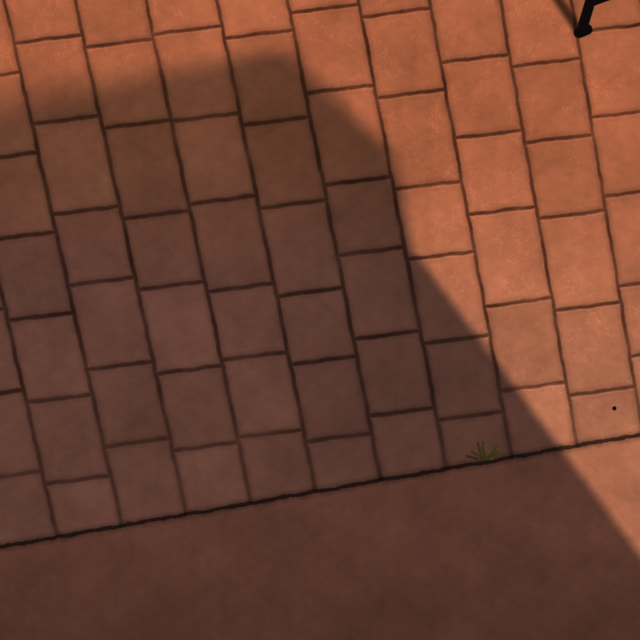
Write a Shadertoy shader that draws this texture.

```glsl
const float ROW_PITCH = 0.126;
const float ODD_COLUMN_DROP = 0.0065;
const float JOINT_TILT = 0.0135;
const float JOINT_WIDTH = 0.0024;
const float MOTTLE = 0.085;
const vec3 SUN_WARM = vec3(0.67, 0.375, 0.25);
const vec3 SUN_PALE = vec3(0.71, 0.44, 0.32);
const vec3 SHADE_WARM = vec3(0.41, 0.25, 0.175);
const vec3 SHADE_COOL = vec3(0.375, 0.242, 0.202);
const vec3 SLAB_SUN = vec3(0.68, 0.415, 0.30);
const vec3 SLAB_SHADE = vec3(0.345, 0.212, 0.172);
const vec3 IRON = vec3(0.055, 0.04, 0.04);
const vec3 LEAF = vec3(0.20, 0.18, 0.085);
const vec2 WEED_ROOT = vec2(0.758, 0.717);
// Per column pair: first joint, mid-height bulge, alternation of row heights
const vec3 ROW_LAYOUT[6] = vec3[6](
    vec3(0.113, -0.003, 0.0), vec3(0.061, 0.009, 0.008),
    vec3(0.047, 0.021, -0.0065), vec3(0.013, 0.0105, 0.009),
    vec3(-0.026, -0.022, 0.004), vec3(0.044, 0.012, -0.008));

vec2 hash2(vec2 p) {
    return fract(sin(vec2(dot(p, vec2(127.1, 311.7)), dot(p, vec2(269.5, 183.3)))) * 4375.85);
}

float cellular(vec2 p) {
    vec2 cell = floor(p), f = fract(p);
    float nearest = 2.0;
    for (int j = -1; j <= 1; j++)
        for (int i = -1; i <= 1; i++) {
            vec2 g = vec2(i, j);
            nearest = min(nearest, length(g + hash2(cell + g) - f));
        }
    return nearest;
}

float layeredSines(vec2 p) {
    float sum = 0.0, amp = 0.5;
    for (int i = 0; i < 5; i++) {
        sum += amp * sin(p.x + 1.6 * sin(p.y)) * cos(p.y + 0.9 * sin(p.x * 0.7));
        p = mat2(1.5, 1.2, -1.2, 1.5) * p + 1.3;
        amp *= 0.62;
    }
    return sum;
}

float capsule(vec2 p, vec2 a, vec2 b, float r) {
    vec2 d = b - a;
    return length(p - a - d * clamp(dot(p - a, d) / dot(d, d), 0.0, 1.0)) - r;
}

// Signed offset to the nearest row joint in x, row number in y
vec2 rowJoint(float column, float across, float v) {
    vec3 layout_ = ROW_LAYOUT[int(clamp(floor(column * 0.5) + 1.0, 0.0, 5.0))];
    float odd = mod(column, 2.0);
    float nearest = 1.0, row = 0.0;
    for (int i = 0; i < 6; i++) {
        float n = float(i), bulge = sin(n * 0.6283);
        float alternate = 1.0 - 2.0 * mod(n, 2.0);
        float y = layout_.x + ROW_PITCH * n + ODD_COLUMN_DROP * odd
                + (layout_.y + layout_.z * alternate) * bulge * bulge;
        float d = v - y + JOINT_TILT * (across - 0.5);
        if (abs(d) < abs(nearest)) nearest = d;
        row += step(0.0, d);
    }
    return vec2(nearest, row);
}

float shadowMask(vec2 p) {
    float edge = 0.475 + clamp(p.y - 0.104, -0.2, 0.137)
               + 0.22 * clamp(p.y - 0.241, 0.0, 0.149) + 0.745 * max(p.y - 0.39, 0.0);
    float topSoft = mix(0.048, 0.022, smoothstep(0.0, 0.45, p.x));
    float sideSoft = mix(0.028, 0.011, smoothstep(0.1, 0.45, p.y));
    float top = smoothstep(-topSoft, topSoft, p.y - 0.157 + 0.18 * p.x);
    return top * (1.0 - smoothstep(-sideSoft, sideSoft, (p.x - edge) * 0.8));
}

void mainImage(out vec4 fragColor, in vec2 fragCoord) {
    vec2 p = fragCoord / iResolution.xy;
    p.y = 1.0 - p.y; // y runs downward from the top edge
    float px = 1.0 / min(iResolution.x, iResolution.y);

    // Staggered tiles on slightly converging columns
    vec2 q = p + 0.0016 * vec2(layeredSines(p * 45.0), layeredSines(p.yx * 47.0 + 4.0));
    float pitch = 0.1107 - 0.0073 * q.y;
    float s = (q.x - 0.0065 - 0.224 * q.y) / pitch;
    float column = floor(s), across = s - column;
    vec2 row = rowJoint(column, across, q.y);
    float side = min(across, 1.0 - across) * pitch * 0.97;
    float joint = min(side, abs(row.x));
    float seam = q.y - 0.855 + 0.176 * q.x;
    float slab = smoothstep(-px, px, seam);

    // Stone texture and light
    float broad = layeredSines(p * 19.0);
    float grain = layeredSines(p * 150.0);
    float cells = cellular(p * 24.0 + 0.5 * broad);
    float tint = (hash2(vec2(column, row.y) + 3.0).x - 0.5) * (1.0 - slab);
    float shade = shadowMask(p);
    vec3 sun = mix(SUN_WARM, SUN_PALE, smoothstep(0.15, 0.7, p.y));
    vec3 dim = mix(SHADE_WARM, SHADE_COOL, smoothstep(0.15, 0.5, p.y));
    dim *= 1.0 - 0.13 * smoothstep(0.3, 0.65, p.x);
    vec3 slabDim = SLAB_SHADE * (1.0 - 0.1 * smoothstep(0.82, 1.0, p.y));
    vec3 color = mix(mix(sun, SLAB_SUN, slab), mix(dim, slabDim, slab), shade);
    color *= 1.0 + MOTTLE * (broad + 0.45 * grain + 0.8 * (0.45 - cells)) + 0.1 * tint;

    // Flaked ridges, worn edges and joints
    float ridge = 1.0 - smoothstep(0.0, 0.07, abs(layeredSines(p * 33.0 + 2.0) - 0.35));
    color *= 1.0 + 0.07 * ridge * (1.0 - shade) * (1.0 - slab);
    float wear = 0.75 + 0.3 * layeredSines(p * 28.0 + 8.0);
    float width = JOINT_WIDTH * mix(0.8, 1.15, shade) * (0.8 + 0.4 * wear);
    float groove = 1.0 - smoothstep(width * 0.3, width + 1.5 * px, joint);
    float worn = 1.0 - smoothstep(0.002, 0.012, joint);
    float lip = smoothstep(0.002, 0.004, row.x) * (1.0 - smoothstep(0.004, 0.009, row.x));
    float tiles = 1.0 - slab;
    color *= 1.0 - tiles * 0.12 * worn;
    color *= 1.0 + tiles * 0.12 * lip * (1.0 - 0.6 * shade);
    float fade = mix(1.0, 0.65, smoothstep(0.55, 0.72, p.y));
    color = mix(color, color * vec3(0.46, 0.42, 0.40), tiles * groove * fade * clamp(wear, 0.4, 1.0));

    // Ragged seam along the plain slab
    float crack = abs(seam + 0.0015 * grain);
    color *= 1.0 - 0.22 * (1.0 - smoothstep(0.002, 0.012, crack));
    color *= 1.0 - 0.58 * (1.0 - smoothstep(0.0012, 0.003 + px, crack));

    // Weed sprouting from the seam
    for (int i = 0; i < 12; i++) {
        vec2 h = hash2(vec2(float(i), 7.0));
        float angle = mix(-1.4, 1.4, (float(i) + h.x) / 12.0);
        vec2 root = WEED_ROOT + vec2((h.y - 0.5) * 0.024, 0.0);
        vec2 tip = root + vec2(sin(angle), -cos(angle)) * mix(0.012, 0.027, h.x);
        float blade = capsule(p, root, tip, 0.0014);
        color = mix(color, LEAF * (0.75 + 0.6 * h.y), 0.8 * (1.0 - smoothstep(-px, 1.5 * px, blade)));
    }

    // Iron leg, its cast streak and a small pit
    float streak = capsule(p, vec2(0.865, -0.012), vec2(0.904, 0.047), 0.006);
    color *= 1.0 - 0.6 * (1.0 - smoothstep(-0.005, 0.007, streak));
    float leg = capsule(p, vec2(0.926, -0.01), vec2(0.911, 0.04), 0.008);
    leg = min(leg, capsule(p, vec2(0.905, 0.051), vec2(0.917, 0.046), 0.0085));
    leg = min(leg, capsule(p, vec2(0.922, 0.006), vec2(0.955, -0.006), 0.005));
    float pit = length(p - vec2(0.96, 0.638)) - 0.003;
    color = mix(color, IRON, 1.0 - smoothstep(-px, px, min(leg, pit)));
    fragColor = vec4(clamp(color, 0.0, 1.0), 1.0);
}
```
